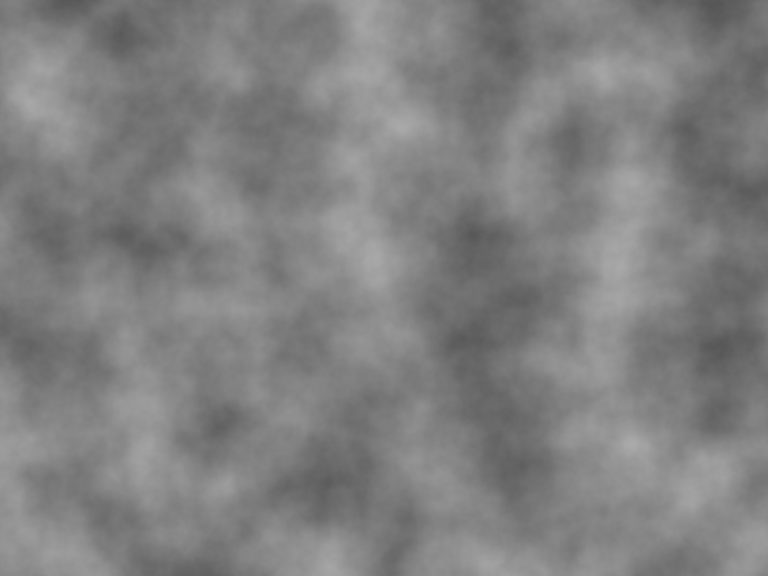
Write a WebGL 2 fragment shader that draws this texture.

```glsl
#version 300 es
precision highp float;
precision highp int;

uniform vec2 u_resolution;
out vec4 fragColor;

// Integer hash of a lattice point, as a unit gradient vector
vec2 gradient(ivec2 cell) {
    uint h = uint(cell.x) * 1597334677u ^ uint(cell.y) * 3812015801u;
    h = (h ^ (h >> 16)) * 2146121005u;
    h = (h ^ (h >> 15)) * 2221713035u;
    h ^= h >> 16;
    float angle = float(h & 65535u) / 65536.0 * 6.28319;
    return vec2(cos(angle), sin(angle));
}

float gradientNoise(vec2 p) {
    ivec2 cell = ivec2(floor(p));
    vec2 f = fract(p);
    vec2 fade = f * f * f * (f * (f * 6.0 - 15.0) + 10.0);
    float a = dot(gradient(cell), f);
    float b = dot(gradient(cell + ivec2(1, 0)), f - vec2(1.0, 0.0));
    float c = dot(gradient(cell + ivec2(0, 1)), f - vec2(0.0, 1.0));
    float d = dot(gradient(cell + ivec2(1, 1)), f - vec2(1.0, 1.0));
    return mix(mix(a, b, fade.x), mix(c, d, fade.x), fade.y);
}

// Six octaves, each twice as fine and half as strong as the last
float cloudNoise(vec2 p) {
    float sum = 0.0;
    float amplitude = 1.0;
    for (int octave = 0; octave < 6; octave++) {
        sum += amplitude * gradientNoise(p);
        p = p * 2.0 + vec2(17.3, 31.7);
        amplitude *= 0.5;
    }
    return sum;
}

void main() {
    vec2 uv = gl_FragCoord.xy / u_resolution.y;
    float grey = 0.502 + 0.228 * cloudNoise(uv * 4.8 + vec2(3.4, 8.6));
    fragColor = vec4(vec3(grey), 1.0);
}
```
